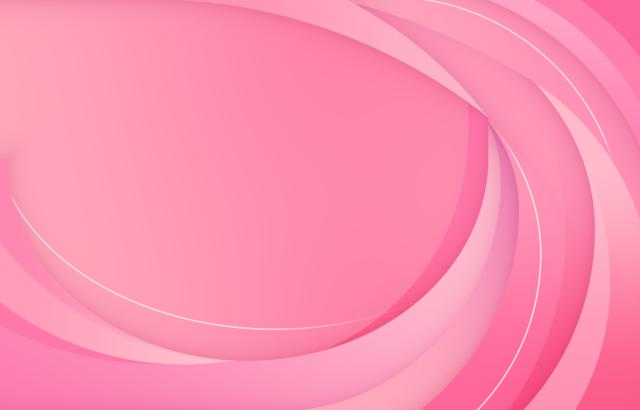
This background is drawn by a Shadertoy shader. Its source:

```glsl
const float ASPECT = 1.561;
const vec3 WHITE = vec3(1.0, 0.93, 0.95);
const vec3 SHADOW_TINT = vec3(0.91, 0.72, 0.83);

float disc(vec2 p, vec2 center, float radius) {
    return length(p - center) - radius;
}

// Approximate distance to an ellipse with separate upper and lower radii
float egg(vec2 p, vec2 center, float side, float up, float down) {
    vec2 q = p - center;
    vec2 radii = vec2(side, q.y > 0.0 ? up : down);
    float k = length(q / radii);
    return k * (k - 1.0) / (length(q / (radii * radii)) + 1e-4);
}

// Right half of an egg, open toward the left
float bulge(vec2 p, vec2 center, float side, float up, float down) {
    return egg(vec2(max(p.x, center.x), p.y), center, side, up, down);
}

// Covers d > 0 and drops a soft shadow on the uncovered side
vec3 paint(vec3 base, float d, vec3 color, float shadow, float aa) {
    float shade = shadow * exp(min(d, 0.0) / 0.025);
    base *= mix(vec3(1.0), SHADOW_TINT, shade);
    return mix(base, color, smoothstep(-aa, aa, d));
}

vec3 stroke(vec3 base, float d, float alpha, float aa) {
    return mix(base, WHITE, alpha * (1.0 - smoothstep(0.0005, 0.0005 + 1.5 * aa, abs(d))));
}

// Central panel with its crescent and hairline
vec3 panelColor(vec2 p, float aa) {
    float across = smoothstep(-0.1, 0.95, p.x + 0.18 * (p.y - 0.5));
    vec3 c = mix(vec3(1.0, 0.66, 0.73), vec3(1.0, 0.55, 0.68), across);
    float warm = exp(-9.0 * dot(p - vec2(0.80, 0.88), p - vec2(0.80, 0.88)));
    warm += exp(-18.0 * dot(p - vec2(0.87, 0.23), p - vec2(0.87, 0.23)));
    c = mix(c, vec3(1.0, 0.49, 0.64), 0.5 * warm);
    vec3 crescent = mix(vec3(1.0, 0.38, 0.54), vec3(1.0, 0.47, 0.66), smoothstep(0.1, 0.5, p.y));
    float edge = bulge(p, vec2(0.569, 0.675), 0.573, 9.0, 0.573);
    c = paint(c, edge, crescent, 0.0, aa);
    float hair = egg(p, vec2(0.671, 0.695), 0.687, 9.0, 0.498);
    float fade = smoothstep(0.56, 0.50, p.y) * smoothstep(1.05, 0.55, p.x);
    return stroke(c, hair, 0.75 * fade, aa);
}

// Lower ground and the leaf at the left
vec3 lowerColor(vec2 p, float aa) {
    vec3 c = mix(vec3(0.99, 0.48, 0.69), vec3(1.0, 0.73, 0.80),
                 smoothstep(-0.1, 1.1, 0.6 * p.x + p.y));
    float along = smoothstep(0.0, 0.52, p.x);
    float outer = -disc(p, vec2(0.447, 0.843), 0.732);
    float inner = -disc(p, vec2(0.589, 0.863), 0.743);
    c = paint(c, -disc(p, vec2(0.386, 0.939), 0.827), vec3(1.0, 0.47, 0.66), 0.0, aa);
    c = paint(c, outer, mix(vec3(1.0, 0.61, 0.72), vec3(1.0, 0.74, 0.79), along), 0.0, aa);
    return paint(c, min(inner, outer), mix(vec3(1.0, 0.53, 0.69), vec3(1.0, 0.72, 0.78), along), 0.0, aa);
}

// Nested ribbons sweeping down the right side, inner to outer
vec3 sideRibbons(vec3 c, vec2 p, float aa) {
    float rise = smoothstep(0.0, 0.62, p.y);
    vec3 rose = mix(vec3(1.0, 0.66, 0.74), vec3(0.96, 0.54, 0.73), rise);
    vec3 wide = mix(vec3(1.0, 0.40, 0.60), vec3(1.0, 0.60, 0.72), rise);
    vec3 deep = mix(vec3(0.99, 0.32, 0.52), vec3(1.0, 0.58, 0.71), rise);
    vec3 pale = mix(vec3(1.0, 0.57, 0.70), vec3(1.0, 0.74, 0.80), rise);
    vec3 rim = mix(vec3(0.99, 0.36, 0.54), vec3(1.0, 0.73, 0.79), rise);
    c = paint(c, bulge(p, vec2(0.671, 0.563), 0.551, 0.415, 0.567), rose, 0.4, aa);
    c = paint(c, bulge(p, vec2(0.642, 0.492), 0.624, 0.447, 0.624), wide, 0.7, aa);
    float band = bulge(p, vec2(0.648, 0.431), 0.732, 0.732, 0.732);
    c = mix(c, deep, smoothstep(-aa, aa, band) * smoothstep(0.75, 0.55, p.y));
    float hair = bulge(p, vec2(0.774, 0.380), 0.545, 0.504, 0.545);
    c = stroke(c, hair, 0.8 * smoothstep(0.72, 0.58, p.y), aa);
    c = paint(c, bulge(p, vec2(0.807, 0.441), 0.644, 0.563, 0.644), pale, 0.65, aa);
    return paint(c, bulge(p, vec2(0.886, 0.309), 0.602, 0.681, 0.602), rim, 0.0, aa);
}

// Ribbons crossing the top and filling the upper right corner
vec3 topRibbons(vec3 c, vec2 p, float panelTop, float aa) {
    float along = smoothstep(0.45, 1.15, p.x);
    float shoulder = bulge(p, vec2(0.961, 0.270), 0.630, 0.630, 1.2);
    float upper = max(disc(p, vec2(0.411, -0.632), 1.687), min(shoulder, p.x - 1.301));
    c = paint(c, upper, mix(vec3(1.0, 0.65, 0.74), vec3(1.0, 0.57, 0.71), smoothstep(0.9, 1.5, p.x)), 0.0, aa);
    float hair = bulge(p, vec2(0.947, 0.433), 0.575, 0.575, 9.0);
    c = stroke(c, hair, 0.75 * smoothstep(0.60, 0.68, p.y) * smoothstep(1.0, 1.05, p.x), aa);
    vec3 orchid = mix(vec3(1.0, 0.51, 0.70), vec3(1.0, 0.64, 0.77), smoothstep(0.62, 1.0, p.y));
    c = paint(c, bulge(p, vec2(0.937, 0.368), 0.681, 0.681, 9.0), orchid, 0.6, aa);
    c = paint(c, bulge(p, vec2(1.002, 0.435), 0.640, 0.640, 9.0), vec3(1.0, 0.50, 0.68), 0.0, aa);
    c = paint(c, bulge(p, vec2(1.043, 0.467), 0.650, 0.650, 9.0), vec3(0.99, 0.40, 0.61), 0.0, aa);
    float sliver = min(-disc(p, vec2(0.370, 0.079), 1.037), panelTop);
    return paint(c, sliver, mix(vec3(1.0, 0.57, 0.69), vec3(1.0, 0.70, 0.78), along), 0.45, aa);
}

void mainImage(out vec4 fragColor, in vec2 fragCoord) {
    vec2 p = fragCoord / iResolution.xy * vec2(ASPECT, 1.0);
    float aa = 0.8 / iResolution.y;

    // Panel outline: a broad bowl below, one arc above
    float panelTop = bulge(p, vec2(0.362, -0.331), 1.333, 1.333, 9.0);
    float bowl = egg(vec2(p.x, min(p.y, 0.614)), vec2(0.604, 0.614), 0.587, 0.494, 0.494);
    bowl = min(bowl, max(0.61 - p.y, p.x - 0.6));

    vec3 surround = sideRibbons(lowerColor(p, aa), p, aa);
    surround = topRibbons(surround, p, panelTop, aa);
    vec3 color = paint(panelColor(p, aa), max(bowl, panelTop), surround, 0.55, aa);
    fragColor = vec4(color, 1.0);
}
```
